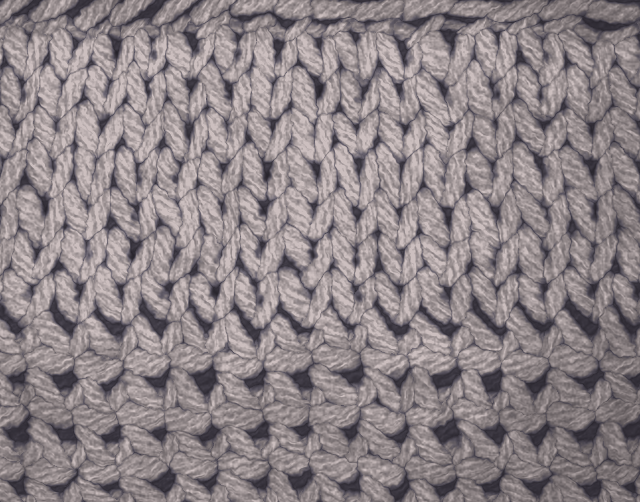
A Shadertoy shader for this texture:

```glsl
// Grey wool knitting: a cast-off edge, columns of knit stitches and garter ridges below.

const vec2 STITCHES = vec2(13.5, 10.6);       // canvas size in stitch widths
const vec3 SHADOW = vec3(0.13, 0.115, 0.13);
const vec3 WOOL = vec3(0.80, 0.75, 0.75);
const vec3 BLUE_TINT = vec3(0.95, 0.97, 1.08);
const float KNIT_BASE = 4.3, KNIT_STEP = 0.86, KNIT_ROWS = 7.0;
const float RIDGE_TOP = 2.92, RIDGE_STEP = 1.12;

// Highest strand so far: height, lead over the next one, position along/across, seed
struct Yarn { float height; float lead; vec2 local; float seed; };

float hash(vec2 p) {
    vec3 q = fract(vec3(p.xyx) * 0.1031);
    q += dot(q, q.yzx + 33.33);
    return fract((q.x + q.y) * q.z);
}

float noise(vec2 p) {
    vec2 i = floor(p), f = fract(p);
    f = f * f * (3.0 - 2.0 * f);
    return mix(mix(hash(i), hash(i + vec2(1, 0)), f.x),
               mix(hash(i + vec2(0, 1)), hash(i + vec2(1, 1)), f.x), f.y);
}

vec2 noise2(vec2 p) {
    return vec2(noise(p), noise(p + 57.3)) - 0.5;
}

vec2 rotate(vec2 p, float a) {
    return vec2(cos(a) * p.x + sin(a) * p.y, cos(a) * p.y - sin(a) * p.x);
}

// Lays a rounded, bent strand with its crest at the given level
Yarn lay(Yarn y, vec2 p, float angle, vec2 halfSize, float bend, float level, vec2 id) {
    float seed = hash(id + 40.0);
    p += 0.14 * (vec2(seed, hash(id + 71.0)) - 0.5);
    vec2 q = rotate(p, angle + 0.35 * (hash(id + 93.0) - 0.5));
    q.y -= bend * q.x * q.x;
    vec2 e = q / halfSize;
    float h = level - e.y * e.y - e.x * e.x * e.x * e.x - 0.15 * e.x + 0.25 * (seed - 0.5);
    if (h > y.height) return Yarn(h, h - y.height, q, seed);
    y.lead = min(y.lead, y.height - h);
    return y;
}

// A narrow left leg and a broad right leg that meet at the top
Yarn knitStitch(Yarn y, vec2 p, vec2 id) {
    y = lay(y, p - vec2(-0.27, 0.0), 1.28, vec2(0.62, 0.24), 0.12, 1.0, id);
    return lay(y, p - vec2(0.22, 0.0), -1.12, vec2(0.66, 0.27), 0.12, 1.0, id + 17.0);
}

// Two legs running down into a sagging bump, with deeper yarn between stitches
Yarn garterStitch(Yarn y, vec2 p, vec2 id) {
    y = lay(y, p - vec2(0.5, 0.38), 0.15, vec2(0.48, 0.30), -0.3, 0.52, id + 77.0);
    y = lay(y, p - vec2(-0.30, 0.48), 1.0, vec2(0.46, 0.23), 0.2, 0.9, id);
    y = lay(y, p - vec2(0.08, 0.50), -0.80, vec2(0.64, 0.26), 0.35, 1.05, id + 23.0);
    return lay(y, p - vec2(0.12, 0.0), -0.08, vec2(0.56, 0.31), 0.4, 1.0, id + 51.0);
}

// Edge rope, looser on the left, over a small slanted stitch
Yarn castOffStitch(Yarn y, vec2 p, vec2 id) {
    float slant = mix(0.5, 0.06, smoothstep(3.0, 7.0, id.x));
    y = lay(y, p - vec2(0.5, 9.98), -0.3, vec2(0.45, 0.22), 0.0, 0.45, id + 29.0);
    y = lay(y, p - vec2(0.0, 10.0), 0.45, vec2(0.48, 0.19), 0.1, 0.85, id);
    return lay(y, p - vec2(0.0, 10.45), slant, vec2(0.72, 0.22), 0.0, 1.0, id + 11.0);
}

// Dark pinholes between the knit columns, deeper in some rows than others
float pinhole(vec2 p) {
    vec2 g = vec2(p.x - 0.5, (p.y - KNIT_BASE) / KNIT_STEP);
    vec2 cell = floor(g + 0.5);
    vec2 d = g - cell + 0.2 * vec2(hash(cell + 5.0) - 0.5, hash(cell + 9.0) - 0.5);
    float inside = smoothstep(3.7, 4.1, p.y) * smoothstep(9.9, 9.5, p.y);
    return inside * hash(cell + 31.0) * exp(-dot(d * d, vec2(110.0, 45.0)));
}

// Plies wound around the strand, broken up by fine fibres
float plyTone(Yarn y) {
    vec2 q = rotate(y.local, 0.5);
    float warp = noise(q * vec2(4.0, 6.0) + y.seed * 40.0);
    float ply = 0.5 + 0.5 * sin(6.2832 * (q.y * 6.0 + y.seed) + 2.0 * warp);
    float fibre = noise(q * vec2(9.0, 26.0) + y.seed * 91.0);
    return mix(0.80, 1.04, ply) * mix(0.80, 1.20, fibre);
}

// Soft lamp from above, falling off to the foot and the right side
float lamp(vec2 uv) {
    float foot = mix(0.74, 0.96, smoothstep(0.08, 0.50, uv.y));
    float side = 1.0 - 0.22 * smoothstep(0.60, 1.0, uv.x) - 0.08 * smoothstep(0.15, 0.0, uv.x);
    return foot * side * (1.0 - 0.2 * smoothstep(0.88, 1.0, uv.y));
}

void mainImage(out vec4 fragColor, in vec2 fragCoord) {
    vec2 uv = fragCoord / iResolution.xy;
    vec2 p = uv * STITCHES;
    vec2 k = p + 0.24 * noise2(p * 0.9) + 0.06 * noise2(p * 10.0);
    // Columns lean to the right at the left side and stand straight elsewhere
    k.x -= 0.2 * smoothstep(9.0, 0.0, p.x) * clamp(p.y - 3.8, 0.0, 6.0);

    Yarn yarn = Yarn(-0.15, 1.0, k, 0.0);
    float knitRow = floor((k.y - KNIT_BASE) / KNIT_STEP + 0.5);
    float ridge = floor((RIDGE_TOP - k.y) / RIDGE_STEP + 0.5);
    for (float i = -1.0; i <= 1.0; i++) {
        float col = floor(k.x + 0.5) + i;
        for (float j = -1.0; j <= 1.0; j++) {
            vec2 id = vec2(col, knitRow + j);
            if (id.y >= 0.0 && id.y < KNIT_ROWS)
                yarn = knitStitch(yarn, k - vec2(col, KNIT_BASE + KNIT_STEP * id.y), id + 3.0);
            id.y = ridge + j;
            if (id.y >= 0.0)
                yarn = garterStitch(yarn, k - vec2(col, RIDGE_TOP - RIDGE_STEP * id.y), id + 200.0);
        }
        yarn = castOffStitch(yarn, k - vec2(col, 0.0), vec2(col, 400.0));
    }
    // Round the strands, darken creases and holes, then add yarn texture and light
    float crease = mix(0.74, 1.0, smoothstep(0.0, 0.35, yarn.lead));
    float body = smoothstep(-0.6, 0.85, yarn.height) * crease * (1.0 - 0.85 * pinhole(k));
    float ply = plyTone(yarn);
    float grain = 0.86 + 0.28 * noise(p * 24.0);
    float tone = body * ply * grain * lamp(uv) * (0.9 + 0.2 * noise(p * 1.6));
    vec3 color = mix(SHADOW, WOOL, clamp(tone, 0.0, 1.0));
    color *= mix(BLUE_TINT, vec3(1.0), smoothstep(0.35, 0.75, ply * body));
    fragColor = vec4(color, 1.0);
}
```
